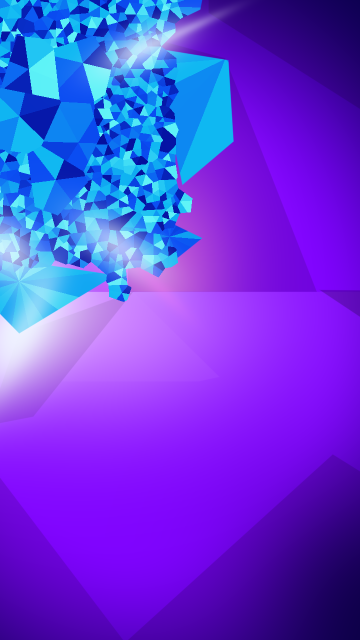
A Shadertoy shader for this background:

```glsl
// Cluster of blue crystals with white flares over a faceted violet backdrop.

const vec3 VIOLET = vec3(0.50, 0.01, 1.00);
const vec3 NIGHT = vec3(0.05, 0.00, 0.36);
const vec3 ORCHID = vec3(0.93, 0.48, 0.96);
const vec3 LILAC = vec3(0.83, 0.56, 1.00);
const vec3 GLARE = vec3(0.94, 0.96, 1.00);

float hash(vec2 p) {
    vec3 q = fract(p.xyx * vec3(0.1031, 0.1030, 0.0973));
    q += dot(q, q.yzx + 33.33);
    return fract((q.x + q.y) * q.z);
}

// Signed distance to the line a-b, positive on its left
float side(vec2 p, vec2 a, vec2 b) {
    vec2 d = normalize(b - a);
    return dot(p - a, vec2(-d.y, d.x));
}

// Convex quad with clockwise corners
float quad(vec2 p, vec2 a, vec2 b, vec2 c, vec2 d) {
    return max(max(side(p, a, b), side(p, b, c)), max(side(p, c, d), side(p, d, a)));
}

float fill(float dist) { return smoothstep(0.0008, -0.0008, dist); }

// Soft elliptical light, stretched along dir
float flare(vec2 p, vec2 center, vec2 dir, vec2 size) {
    vec2 d = normalize(dir), q = p - center;
    q = vec2(dot(q, d), dot(q, vec2(-d.y, d.x))) / size;
    return exp(-dot(q, q));
}

// Angular wedges around a point, each with its own shade
float wedges(vec2 q, float count, float seed) {
    float turn = fract(atan(q.y, q.x) / 6.28318 + seed);
    return hash(vec2(floor(turn * count), seed * 91.0 + 3.0));
}

// Cellular shards: xy = cell centre, z = shade of the triangular facet
vec3 shards(vec2 p, float scale) {
    vec2 g = p * scale, base = floor(g), best = g, id = base;
    float nearest = 9.0;
    for (int j = -1; j <= 1; j++)
    for (int i = -1; i <= 1; i++) {
        vec2 cell = base + vec2(i, j);
        vec2 site = cell + 0.1 + 0.8 * vec2(hash(cell + 17.0), hash(cell + 71.0));
        float d = dot(g - site, g - site);
        if (d < nearest) { nearest = d; best = site; id = cell; }
    }
    return vec3(best / scale, wedges(g - best, 6.0, hash(id + 5.0)));
}

vec3 crystalColor(float s) {
    vec3 c = mix(vec3(0.02, 0.06, 0.62), vec3(0.04, 0.30, 0.95), smoothstep(0.0, 0.3, s));
    c = mix(c, vec3(0.06, 0.72, 0.95), smoothstep(0.3, 0.65, s));
    return mix(c, vec3(0.38, 0.96, 0.97), smoothstep(0.7, 1.0, s));
}

vec3 backdrop(vec2 p) {
    float reach = length((p - vec2(0.22, 0.47)) * vec2(1.0, 0.85));
    vec3 c = mix(VIOLET, NIGHT, smoothstep(0.27, 0.60, reach));
    c = mix(c, NIGHT * 0.8, 0.75 * flare(p, vec2(0.6, 0.04), vec2(1, 1), vec2(0.17, 0.2)));
    // Glow differs above and below the horizon
    float above = fill(0.544 - p.y);
    c = mix(c, ORCHID, 0.85 * above * flare(p, vec2(0.25, 0.57), vec2(0, 1), vec2(0.19, 0.12)));
    c = mix(c, LILAC, 0.95 * (1.0 - above) * flare(p, vec2(0.13, 0.51), vec2(1, 0), vec2(0.27, 0.17)));
    // Broad translucent facets
    float shade = 1.0;
    shade -= 0.13 * fill(quad(p, vec2(0.2, 0.95), vec2(0.352, 0.909), vec2(0.495, 0.544), vec2(0.2, 0.544)));
    shade -= 0.15 * fill(quad(p, vec2(0.326, 1.02), vec2(0.6, 1.02), vec2(0.6, 0.806), vec2(0.326, 0.98)));
    shade -= 0.22 * fill(quad(p, vec2(0.495, 0.547), vec2(0.6, 0.546), vec2(0.6, 0.48), vec2(0.57, 0.5)));
    shade -= 0.10 * fill(quad(p, vec2(0.03, 0.479), vec2(0.208, 0.544), vec2(0.052, 0.349), vec2(-0.02, 0.335)));
    shade -= 0.13 * fill(quad(p, vec2(-0.02, 0.28), vec2(0.2, -0.01), vec2(0.2, -0.02), vec2(-0.02, -0.02)));
    shade -= 0.15 * fill(quad(p, vec2(0.2, 0.0), vec2(0.52, 0.29), vec2(0.6, 0.24), vec2(0.6, -0.02)));
    c *= shade;
    float light = fill(quad(p, vec2(0.208, 0.544), vec2(0.35, 0.404), vec2(0.31, 0.404), vec2(0.052, 0.349)));
    return mix(c, LILAC, 0.09 * light);
}

// Overlay one large gem whose facets meet at a focus
vec3 gem(vec3 under, vec2 p, float dist, vec2 focus, float low, float high, float seed) {
    float s = mix(low, high, wedges(p - focus, 17.0, seed));
    return mix(under, crystalColor(s), fill(dist));
}

float clusterBody(vec2 p) {
    float d = max(p.x - 0.268, 0.582 - p.y);
    d = min(d, length(p - vec2(0.178, 0.562)) - 0.028);
    return min(d, length(p - vec2(0.265, 0.67)) - 0.028);
}

vec3 scene(vec2 p) {
    vec3 c = backdrop(p);
    c = mix(c, GLARE, 0.95 * flare(p, vec2(0.03, 0.49), vec2(1, 1.3), vec2(0.13, 0.075)));
    // Large gems behind the cluster
    c = gem(c, p, quad(p, vec2(0.24, 0.925), vec2(0.357, 0.906), vec2(0.365, 0.779), vec2(0.285, 0.711)),
            vec2(0.352, 0.908), 0.42, 0.72, 0.31);
    c = gem(c, p, quad(p, vec2(-0.02, 0.6), vec2(0.18, 0.57), vec2(0.03, 0.479), vec2(-0.02, 0.53)),
            vec2(0.03, 0.56), 0.5, 0.9, 0.57);
    c = gem(c, p, quad(p, vec2(0.2, 0.68), vec2(0.26, 0.655), vec2(0.316, 0.628), vec2(0.25, 0.575)),
            vec2(0.265, 0.63), 0.1, 0.55, 0.13);
    c = gem(c, p, quad(p, vec2(0.2, 1.02), vec2(0.32, 1.02), vec2(0.313, 0.985), vec2(0.24, 0.95)),
            vec2(0.26, 0.99), 0.05, 0.6, 0.77);
    // Fine shards, with coarse ones at the heart
    vec3 fine = shards(p, 36.0), coarse = shards(p, 13.0);
    float heart = length((coarse.xy - vec2(0.08, 0.83)) * vec2(1.0, 0.8)) - 0.09;
    float s = heart < 0.0 ? coarse.z : fine.z;
    if (clusterBody(fine.xy) < 0.0) c = crystalColor(s);
    // Flares in front
    c = mix(c, GLARE, 0.75 * flare(p, vec2(0.225, 0.925), vec2(2.2, 1), vec2(0.075, 0.03)));
    c = mix(c, GLARE, 0.4 * flare(p, vec2(0.29, 0.953), vec2(2.2, 1), vec2(0.07, 0.008)));
    c = mix(c, GLARE, 0.75 * flare(p, vec2(0.01, 0.61), vec2(1, -1), vec2(0.07, 0.045)));
    c = mix(c, GLARE, 0.7 * flare(p, vec2(0.185, 0.615), vec2(1, -0.7), vec2(0.08, 0.035)));
    c = mix(c, ORCHID, 0.4 * flare(p, vec2(0.245, 0.555), vec2(1, -1), vec2(0.06, 0.012)));
    return mix(c, GLARE, 0.6 * flare(p, vec2(0.035, 0.48), vec2(1, 2), vec2(0.11, 0.025)));
}

void mainImage(out vec4 fragColor, in vec2 fragCoord) {
    vec3 sum = vec3(0.0);
    for (int k = 0; k < 4; k++) {
        vec2 offset = vec2(k % 2, k / 2) * 0.5 - 0.25;
        sum += scene((fragCoord + offset) / iResolution.xy * vec2(0.5625, 1.0));
    }
    fragColor = vec4(sum / 4.0, 1.0);
}
```
